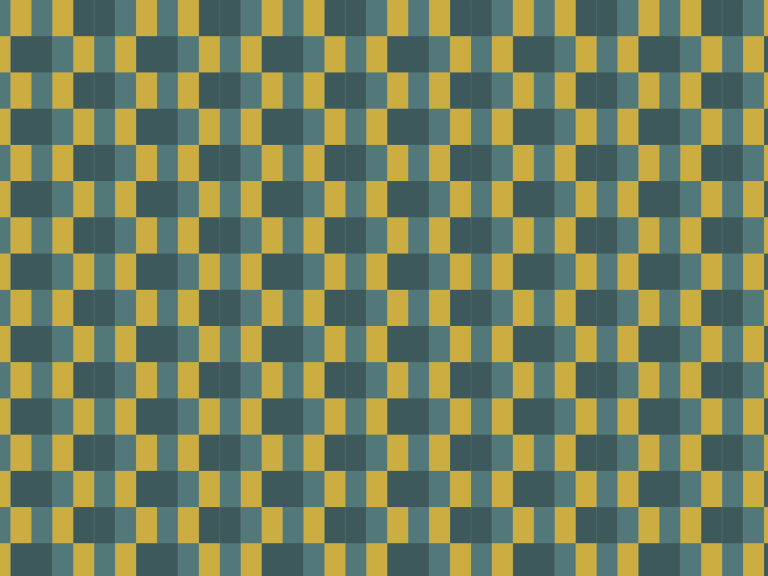
A WebGL 2 fragment shader for this pattern:

```glsl
#version 300 es
precision highp float;

#define COLUMN_WIDTH 0.03634
#define ROW_HEIGHT 0.06288
#define COLUMN_START 0.0182
#define EDGE_SOFTNESS 0.0010
#define SEAM_WIDTH 0.0017
#define SEAM_STRENGTH 0.20

uniform vec2 u_resolution;
out vec4 fragColor;

const vec3 DARK_TEAL = vec3(0.24, 0.35, 0.36);
const vec3 TEAL = vec3(0.32, 0.47, 0.48);
const vec3 GOLD = vec3(0.80, 0.68, 0.26);
const vec3 SEAM = vec3(0.55, 0.62, 0.56);

// Position in the six-column sequence; odd rows shift by half a repeat
float sequenceIndex(vec2 cell) {
    return mod(cell.x + 3.0 * mod(cell.y, 2.0), 6.0);
}

// Sequence: gold, teal, gold, dark, dark, teal
vec3 cellColor(vec2 cell) {
    float k = sequenceIndex(cell);
    if (abs(k - 3.5) < 1.0) return DARK_TEAL;
    return abs(k - 1.0) > 0.5 && k < 2.5 ? GOLD : TEAL;
}

void main() {
    // Canvas height is one unit; rows count down from the top
    vec2 p = gl_FragCoord.xy / u_resolution.y;
    float pixel = 1.0 / u_resolution.y;
    vec2 cellSize = vec2(COLUMN_WIDTH, ROW_HEIGHT);
    vec2 grid = vec2(p.x - COLUMN_START, 1.0 - p.y) / cellSize - 0.5;
    vec2 cell = floor(grid);

    // Signed distance to the nearest boundary between neighbouring cells
    vec2 edge = (fract(grid) - 0.5) * cellSize;
    float soft = max(EDGE_SOFTNESS, 0.5 * pixel);
    vec2 blend = smoothstep(-soft, soft, edge);

    // Blend the four cells around the nearest corner
    vec3 upper = mix(cellColor(cell), cellColor(cell + vec2(1, 0)), blend.x);
    vec3 lower = mix(cellColor(cell + vec2(0, 1)), cellColor(cell + vec2(1, 1)), blend.x);
    vec3 color = mix(upper, lower, blend.y);

    // Faint column seams, left out inside the dark pairs of odd rows
    float row = cell.y + step(0.0, edge.y);
    bool solidPair = mod(row, 2.0) > 0.5 && abs(sequenceIndex(vec2(cell.x, row)) - 3.0) < 0.5;
    float coverage = clamp((0.5 * SEAM_WIDTH - abs(edge.x)) / pixel + 0.5, 0.0, 1.0);
    float seam = solidPair ? 0.0 : coverage;
    color = mix(color, SEAM, SEAM_STRENGTH * seam);

    fragColor = vec4(color, 1.0);
}
```
